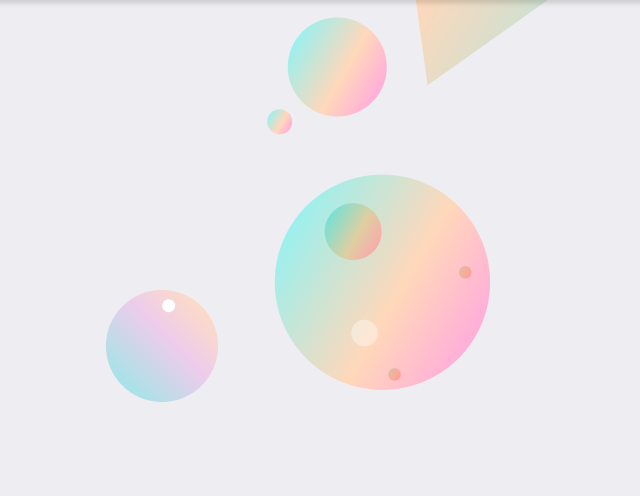
Reproduce this background procedurally as a WebGL 2 fragment shader.

```glsl
#version 300 es
precision highp float;

uniform vec2 u_resolution;
out vec4 outColor;

#define BACKDROP vec3(0.933, 0.933, 0.949)
#define PEACH vec3(1.0, 0.845, 0.73)
#define SAGE vec3(0.81, 0.88, 0.82)
#define CANDY mat3(vec3(0.61, 0.94, 0.93), PEACH, vec3(1.0, 0.69, 0.845))
#define JADE mat3(vec3(0.47, 0.88, 0.83), vec3(0.87, 0.81, 0.63), vec3(0.97, 0.68, 0.67))
#define CORAL mat3(vec3(0.86, 0.74, 0.65), vec3(0.98, 0.67, 0.60), vec3(1.0, 0.62, 0.60))
#define LILAC mat3(vec3(0.65, 0.89, 0.91), vec3(0.93, 0.80, 0.92), vec3(0.985, 0.855, 0.79))
#define FALLING vec2(0.866, -0.5)
#define RISING vec2(0.707, 0.707)
#define MIDDLE_STOP 0.18
#define SHADOW_DEPTH 0.009
#define SHADOW_STRENGTH 0.12

// Coverage of a signed distance, softened over one pixel
float coverage(float dist) {
    return clamp(0.5 - dist * u_resolution.y, 0.0, 1.0);
}

// Three-colour ramp, s runs from -1 to 1
vec3 ramp(mat3 colors, float s) {
    vec3 start = mix(colors[0], colors[1], smoothstep(0.0, 1.0, 0.0) + clamp((s + 1.0) / (MIDDLE_STOP + 1.0), 0.0, 1.0));
    return mix(start, colors[2], clamp((s - MIDDLE_STOP) / (0.95 - MIDDLE_STOP), 0.0, 1.0));
}

float disc(vec2 p, vec2 center, float radius) {
    return coverage(length(p - center) - radius);
}

void ball(inout vec3 color, vec2 p, vec2 center, float radius, vec2 direction, mat3 colors) {
    float s = dot(p - center, direction) / radius;
    color = mix(color, ramp(colors, s), disc(p, center, radius));
}

float cross2(vec2 a, vec2 b) {
    return a.x * b.y - a.y * b.x;
}

// Wedge that opens upward past the top edge
void wedge(inout vec3 color, vec2 p) {
    vec2 fromTip = p - vec2(0.862, 0.828);
    vec2 leftSide = normalize(vec2(-0.0236, 0.172));
    vec2 rightSide = normalize(vec2(0.2424, 0.172));
    float dist = max(cross2(leftSide, fromTip), -cross2(rightSide, fromTip));
    float t = dot(p - vec2(0.838, 1.0), FALLING) / 0.231;
    color = mix(color, mix(PEACH, SAGE, clamp(t, 0.0, 1.0)), coverage(dist));
}

void main() {
    // Units of canvas height
    vec2 p = gl_FragCoord.xy / u_resolution.y;
    vec3 color = BACKDROP;

    wedge(color, p);

    // Upper pair
    ball(color, p, vec2(0.680, 0.865), 0.0998, FALLING, CANDY);
    ball(color, p, vec2(0.564, 0.7545), 0.0252, FALLING, CANDY);

    // Large ball and the spots on it
    ball(color, p, vec2(0.771, 0.431), 0.217, FALLING, CANDY);
    ball(color, p, vec2(0.712, 0.533), 0.0573, FALLING, JADE);
    for (int i = 0; i < 2; i++) {
        vec2 center = mix(vec2(0.938, 0.451), vec2(0.7955, 0.245), float(i));
        ball(color, p, center, 0.0125, FALLING, CORAL);
    }
    color = mix(color, vec3(1.0), 0.38 * disc(p, vec2(0.735, 0.3285), 0.0268));

    // Lilac ball with its highlight
    ball(color, p, vec2(0.3266, 0.3025), 0.113, RISING, LILAC);
    color = mix(color, vec3(1.0), disc(p, vec2(0.340, 0.3835), 0.013));

    // Soft shadow along the top edge
    float depth = (1.0 - p.y) / SHADOW_DEPTH;
    color *= 1.0 - SHADOW_STRENGTH * exp(-depth * depth);

    outColor = vec4(color, 1.0);
}
```
